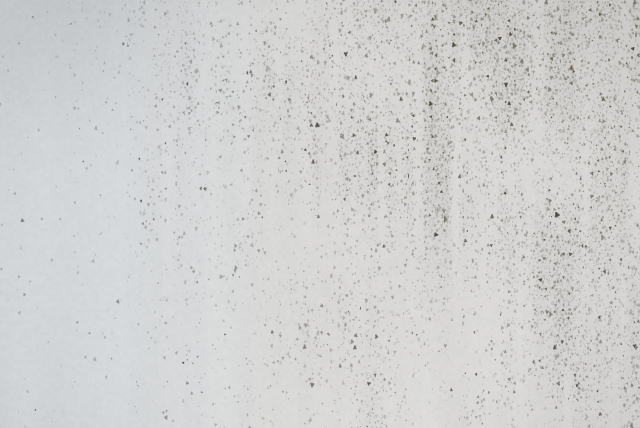
A Shadertoy shader for this texture:

```glsl
// Weathered white painted wall with mildew specks running down in thin streaks.
// Jittered dots in three grid sizes are thinned by a density field that grows
// to the right, over a softly shaded base with fine grain.

const vec3 PAINT_COOL = vec3(0.835, 0.850, 0.862);
const vec3 PAINT_WARM = vec3(0.858, 0.856, 0.850);
const vec3 INK_GREY   = vec3(0.33, 0.32, 0.29);
const vec3 INK_BROWN  = vec3(0.33, 0.27, 0.17);
const vec3 INK_DARK   = vec3(0.13, 0.12, 0.10);

const float FINE_CELL   = 0.0075;  // cell sizes, in canvas heights
const float MEDIUM_CELL = 0.0135;
const float RARE_CELL   = 0.0700;
const float GRAIN       = 0.014;
const float VIGNETTE    = 0.050;

float hash(vec2 p) {
    return fract(sin(dot(p, vec2(127.1, 311.7))) * 43758.5453);
}

float noise(vec2 p) {
    vec2 i = floor(p), f = fract(p);
    f = f * f * (3.0 - 2.0 * f);
    return mix(mix(hash(i), hash(i + vec2(1, 0)), f.x),
               mix(hash(i + vec2(0, 1)), hash(i + vec2(1, 1)), f.x), f.y);
}

// Soft elliptical patch
float patchAt(vec2 p, vec2 center, vec2 size) {
    vec2 q = (p - center) / size;
    return exp(-dot(q, q));
}

// How much mildew grows at p, 0 to 1
float growth(vec2 p) {
    float spread = smoothstep(0.10, 1.15, p.x + 0.2 * (p.y - 0.5));
    float streak = noise(p * vec2(46.0, 3.5));
    float cloud  = noise(p * vec2(9.0, 5.0) + 17.0);
    float cluster = 0.60 * patchAt(p, vec2(1.18, 0.83), vec2(0.06, 0.13))
                  + 0.35 * patchAt(p, vec2(1.23, 0.44), vec2(0.07, 0.12))
                  + 0.25 * patchAt(p, vec2(0.88, 0.68), vec2(0.06, 0.20))
                  + 0.25 * patchAt(p, vec2(1.37, 0.83), vec2(0.10, 0.18));
    float clean = 0.7 * patchAt(p, vec2(0.75, 0.46), vec2(0.10, 0.08))
                + 0.6 * patchAt(p, vec2(1.06, 0.20), vec2(0.10, 0.25));
    float g = spread * mix(0.5, 1.0, p.y) * (0.15 + 1.8 * streak * cloud);
    g += cluster * (0.3 + streak);
    return clamp(g * (1.0 - clean), 0.0, 1.0);
}

// Coverage of scattered irregular dots; radii are shares of the cell
float specks(vec2 p, float cell, float salt, float density,
             vec2 radii, vec2 strengths, float blur) {
    vec2 home = floor(p / cell);
    float cover = 0.0;
    for (int y = -1; y <= 1; y++)
    for (int x = -1; x <= 1; x++) {
        vec2 id = home + vec2(x, y);
        vec2 key = id + salt;
        if (hash(key) > density) continue;
        vec2 jitter = vec2(hash(key + 31.7), hash(key + 57.3));
        vec2 d = p - (id + jitter) * cell;
        float size = hash(key + 83.1);
        float angle = atan(d.y, d.x);
        float lobes = 1.0 + 0.25 * sin(angle * 3.0 + size * 40.0);
        d.y *= mix(0.6, 1.1, hash(key + 11.9));
        float r = cell * mix(radii.x, radii.y, size * size) * lobes;
        float dotMask = 1.0 - smoothstep(r - blur, r + blur, length(d));
        float shade = hash(key + 101.3);
        cover = max(cover, dotMask * mix(strengths.x, strengths.y, shade * shade));
    }
    return cover;
}

// Bare paint: cool on the left, warm on the right, dimmer toward the top corners
vec3 paint(vec2 p, float aspect) {
    vec3 color = mix(PAINT_COOL, PAINT_WARM, smoothstep(0.1, 0.8, p.x));
    vec2 offset = vec2(p.x / aspect - 0.5, p.y - 0.42) * vec2(1.7, 1.5);
    color -= VIGNETTE * smoothstep(0.3, 1.5, dot(offset, offset));
    color -= 0.022 * smoothstep(0.55, 1.0, p.y) * (1.0 - smoothstep(0.2, 0.7, p.x));
    float wash = noise(p * vec2(28.0, 1.6) + 5.0) * 0.6 + noise(p * vec2(6.0, 3.0)) * 0.4;
    color -= 0.022 * (wash - 0.4);
    float grain = noise(p * vec2(260.0, 190.0)) + noise(p * 110.0 + 9.0) - 1.0;
    return color + GRAIN * grain;
}

void mainImage(out vec4 fragColor, in vec2 fragCoord) {
    vec2 p = fragCoord / iResolution.y;
    float aspect = iResolution.x / iResolution.y;
    float blur = max(0.8 / iResolution.y, 0.0010);
    float g = growth(p);

    vec3 color = paint(p, aspect);
    color -= 0.03 * g;

    // Dust-like specks, then heavier spots where growth is dense
    float fine = specks(p, FINE_CELL, 3.0, 0.015 + 1.1 * g,
                        vec2(0.12, 0.42), vec2(0.10, 0.50), blur);
    float medium = specks(p, MEDIUM_CELL, 211.0, 0.002 + 0.60 * pow(g, 1.2),
                          vec2(0.09, 0.30), vec2(0.22, 0.95), blur);
    float brownness = smoothstep(0.5, 1.2, p.x) * smoothstep(0.1, 0.7, p.y);
    vec3 ink = mix(INK_GREY, INK_BROWN, brownness * 0.8);
    color = mix(color, ink, fine);
    color = mix(color, ink * 0.9, medium);

    // Few isolated dark flecks anywhere
    float rare = specks(p, RARE_CELL, 419.0, 0.07,
                        vec2(0.03, 0.075), vec2(0.35, 0.95), blur);
    color = mix(color, INK_DARK, rare);

    fragColor = vec4(clamp(color, 0.0, 1.0), 1.0);
}
```
